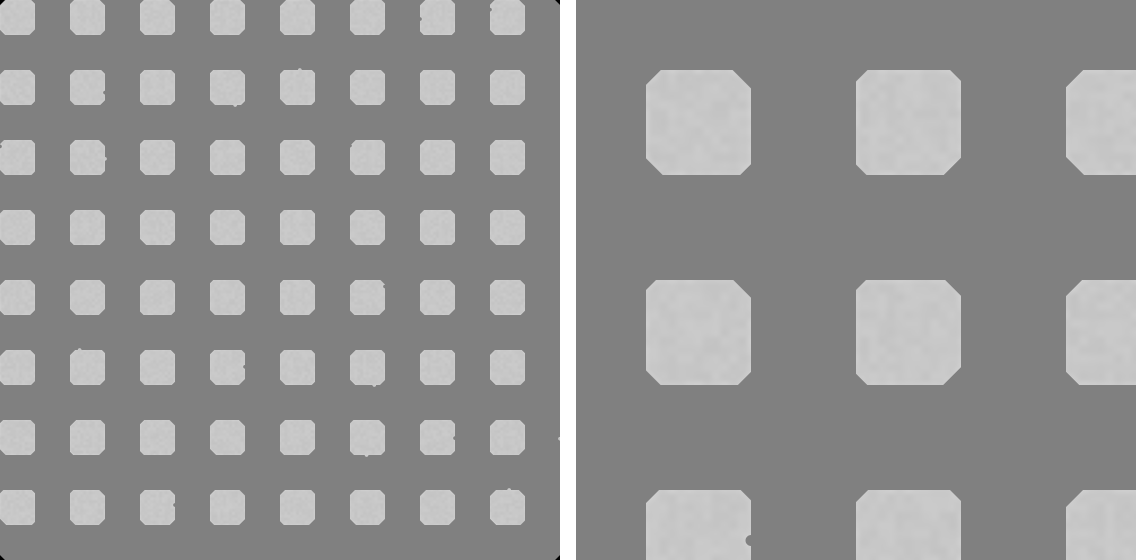
Left, the full canvas; right, a detail of the centre.
Give the GLSL for this pattern, as a Shadertoy shader.

```glsl
// Grid of pale chamfered squares on flat grey, with worn corners and small edge chips.

const float REPEATS = 8.0;                   // squares across and down
const vec2 CENTRE = vec2(0.25, 0.75);        // square centre within its cell
const float HALF_SIDE = 0.25;                // in cells
const vec2 CHAMFER = vec2(0.045, 0.09);      // least and greatest corner cut, in cells
const float CHIP_CHANCE = 0.2;
const float CHIP_RADIUS = 0.026;             // in cells
const float RIM_WIDTH = 0.03;                // in cells
const float RIM_GAIN = 0.018;
const float GRAIN_SCALE = 192.0;             // whole number, so the grain wraps
const float GRAIN_GAIN = 0.03;
const float CORNER_SPOT = 0.07;              // dark speck at the tile corner, in cells
const vec3 GROUND = vec3(0.50);
const vec3 FILL = vec3(0.78);

float hash(vec2 p) {
    return fract(sin(dot(p, vec2(127.1, 311.7))) * 43758.5453);
}

// Value noise that repeats after the given whole period
float wrappedNoise(vec2 p, float period) {
    vec2 i = floor(p);
    vec2 f = fract(p);
    f = f * f * (3.0 - 2.0 * f);
    vec2 a = mod(i, period);
    vec2 b = mod(i + 1.0, period);
    return mix(mix(hash(a), hash(vec2(b.x, a.y)), f.x),
               mix(hash(vec2(a.x, b.y)), hash(b), f.x), f.y);
}

// Square whose four corners are each cut by a different amount
float chamferedSquare(vec2 p, vec2 id) {
    vec2 q = abs(p);
    float cut = mix(CHAMFER.x, CHAMFER.y, hash(id * 2.0 + step(0.0, p) + 37.0));
    float side = max(q.x, q.y) - HALF_SIDE;
    float corner = (q.x + q.y - 2.0 * HALF_SIDE + cut) * 0.70711;
    return max(side, corner);
}

// Adds a nick or a burr to one edge of a few squares
float chipEdge(float d, vec2 p, vec2 id) {
    if (hash(id + 11.3) > CHIP_CHANCE) return d;
    float along = (hash(id + 23.7) - 0.5) * 1.5 * HALF_SIDE;
    float side = hash(id + 41.9) < 0.5 ? -HALF_SIDE : HALF_SIDE;
    vec2 spot = hash(id + 59.2) < 0.5 ? vec2(side, along) : vec2(along, side);
    float chip = length(p - spot) - CHIP_RADIUS;
    return hash(id + 71.6) < 0.5 ? max(d, -chip) : min(d, chip);
}

float coverage(float d, float pixel) {
    return clamp(0.5 - d / pixel, 0.0, 1.0);
}

void mainImage(out vec4 fragColor, in vec2 fragCoord) {
    vec2 uv = fragCoord / iResolution.xy;
    float pixel = REPEATS / min(iResolution.x, iResolution.y);

    // Cells centred on the squares, with identities that wrap
    vec2 grid = uv * REPEATS - CENTRE + 0.5;
    vec2 id = mod(floor(grid), REPEATS);
    vec2 local = fract(grid) - 0.5;
    float d = chipEdge(chamferedSquare(local, id), local, id);

    // Fine grain and a faintly lighter rim
    float grain = wrappedNoise(uv * GRAIN_SCALE, GRAIN_SCALE) - 0.5;
    float rim = smoothstep(-RIM_WIDTH, 0.0, d);
    vec3 fill = FILL + grain * GRAIN_GAIN + rim * RIM_GAIN;
    vec3 color = mix(GROUND, fill, coverage(d, pixel));

    // Dark speck where the tile corners meet
    vec2 toCorner = (0.5 - abs(uv - 0.5)) * REPEATS;
    float speck = (toCorner.x + toCorner.y - CORNER_SPOT) * 0.70711;
    color *= 1.0 - coverage(speck, pixel);

    fragColor = vec4(color, 1.0);
}
```
